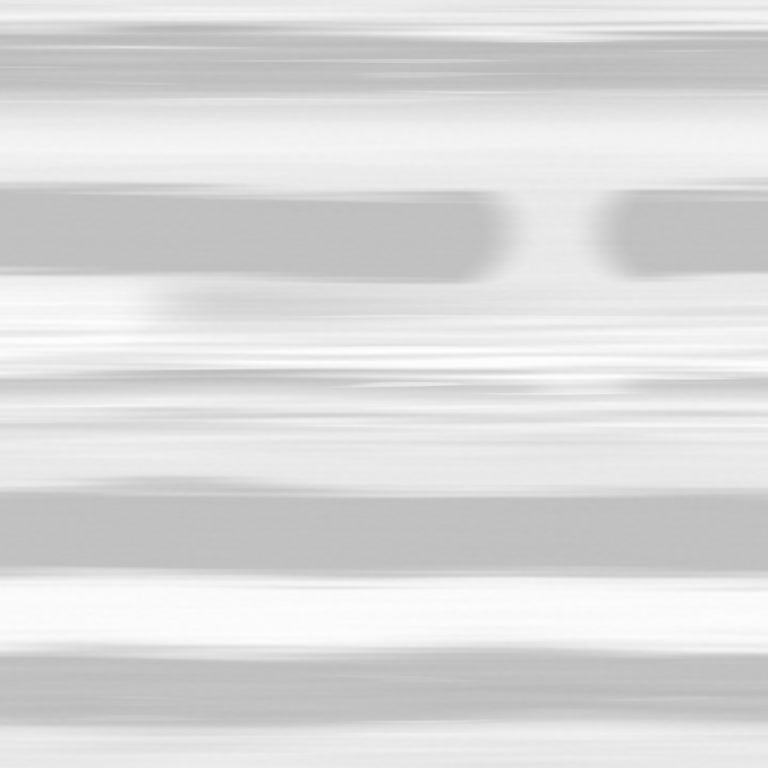
Reproduce this background procedurally as a three.js fragment shader.

```glsl
// Brushed horizontal bands of pale grey and white with frayed, streaky edges.
#define BASE_TONE 0.912
#define GREY_TONE 0.755
#define WHITE_TONE 0.982
#define STREAK_ROWS 75.0
#define HAIR_ROWS 150.0
#define FRAY 0.016
#define WOBBLE 0.014
#define STREAK_GAIN 0.11
#define GLINT_GAIN 0.55
#define GRAIN_GAIN 0.008

varying vec2 vUv;

// Unit gradient for a lattice cell.
vec2 cellGradient(vec2 cell) {
  float angle = 6.2832 * fract(sin(dot(cell, vec2(127.1, 311.7))) * 4375.85);
  return vec2(cos(angle), sin(angle));
}

float gradientNoise(vec2 p) {
  vec2 i = floor(p);
  vec2 f = p - i;
  vec2 u = f * f * f * (f * (f * 6.0 - 15.0) + 10.0);
  vec2 e = vec2(0.0, 1.0);
  float low = mix(dot(cellGradient(i), f),
                  dot(cellGradient(i + e.yx), f - e.yx), u.x);
  float high = mix(dot(cellGradient(i + e), f - e),
                   dot(cellGradient(i + e.yy), f - e.yy), u.x);
  return mix(low, high, u.y);
}

// Soft horizontal band: 1 inside, 0 outside.
float band(float y, float centre, float halfHeight, float soft) {
  return 1.0 - smoothstep(-soft, soft, abs(y - centre) - halfHeight);
}

// Rounded opening across a band: 0 in the middle, 1 well to either side.
float opening(vec2 p, vec2 centre) {
  vec2 d = p - centre;
  return smoothstep(0.015, 0.1, abs(d.x) - 10.0 * d.y * d.y);
}

void main() {
  vec2 uv = vUv;

  // Long streaks and finer hairs
  float streak = gradientNoise(vec2(uv.x * 2.2, uv.y * STREAK_ROWS))
               + 0.6 * gradientNoise(vec2(uv.x * 3.5 + 9.0, uv.y * HAIR_ROWS));
  float hair = gradientNoise(vec2(uv.x * 2.8 + 31.0, uv.y * HAIR_ROWS * 0.8));

  // Wavy, frayed coordinate
  vec2 p = uv;
  p.y += WOBBLE * gradientNoise(vec2(uv.x * 2.0, uv.y * 5.0)) + FRAY * streak;

  // White bands
  float white = band(p.y, 0.203, 0.040, 0.016);
  white = max(white, 0.65 * band(p.y, 0.815, 0.025, 0.045));
  white = max(white, 0.75 * band(p.y, 0.545, 0.020, 0.035));
  float leftPatch = 1.0 - smoothstep(0.14, 0.24, uv.x);
  white = max(white, 0.75 * leftPatch * band(p.y, 0.580, 0.050, 0.015));

  // Full grey bands
  float grey = band(p.y, 0.920, 0.040, 0.016);
  grey = max(grey, band(p.y, 0.306, 0.054, 0.013));
  grey = max(grey, band(p.y, 0.102, 0.045, 0.015));
  float sag = 0.012 * sin(3.1416 * smoothstep(0.0, 1.0, uv.x));
  float split = opening(uv, vec2(0.722, 0.698));
  grey = max(grey, split * band(p.y + sag, 0.703, 0.055, 0.012));

  // Faint grey veils
  float veilFade = smoothstep(0.17, 0.30, uv.x) * (1.0 - smoothstep(0.35, 0.85, uv.x));
  grey = max(grey, 0.50 * veilFade * band(p.y, 0.605, 0.025, 0.035));
  grey = max(grey, 0.38 * band(p.y, 0.865, 0.012, 0.025));
  float thinFade = mix(0.25, 0.75, opening(uv, vec2(0.76, 0.499)));
  grey = max(grey, thinFade * band(p.y, 0.499, 0.012, 0.014));
  grey = max(grey, 0.30 * (1.0 - smoothstep(0.2, 0.9, uv.x)) * band(p.y, 0.444, 0.006, 0.012));

  float tone = mix(BASE_TONE, WHITE_TONE, white);
  tone = mix(tone, GREY_TONE, grey);

  // Streaks gather in the busy zones
  float busy = max(band(uv.y, 0.930, 0.060, 0.050), band(uv.y, 0.510, 0.085, 0.040));
  busy = max(busy, 0.6 * band(uv.y, 0.080, 0.060, 0.040));
  float calm = mix(1.0, 0.4, smoothstep(0.7, 1.0, grey));
  tone += STREAK_GAIN * mix(0.10, 1.0, busy) * calm * streak;

  // Thin bright glints
  float glint = busy * calm * smoothstep(0.30, 0.48, hair);
  tone = mix(tone, WHITE_TONE, GLINT_GAIN * glint);

  // Faint grain
  tone += GRAIN_GAIN * gradientNoise(uv * vec2(90.0, 170.0));
  gl_FragColor = vec4(vec3(clamp(tone, 0.72, 0.99)), 1.0);
}
```
